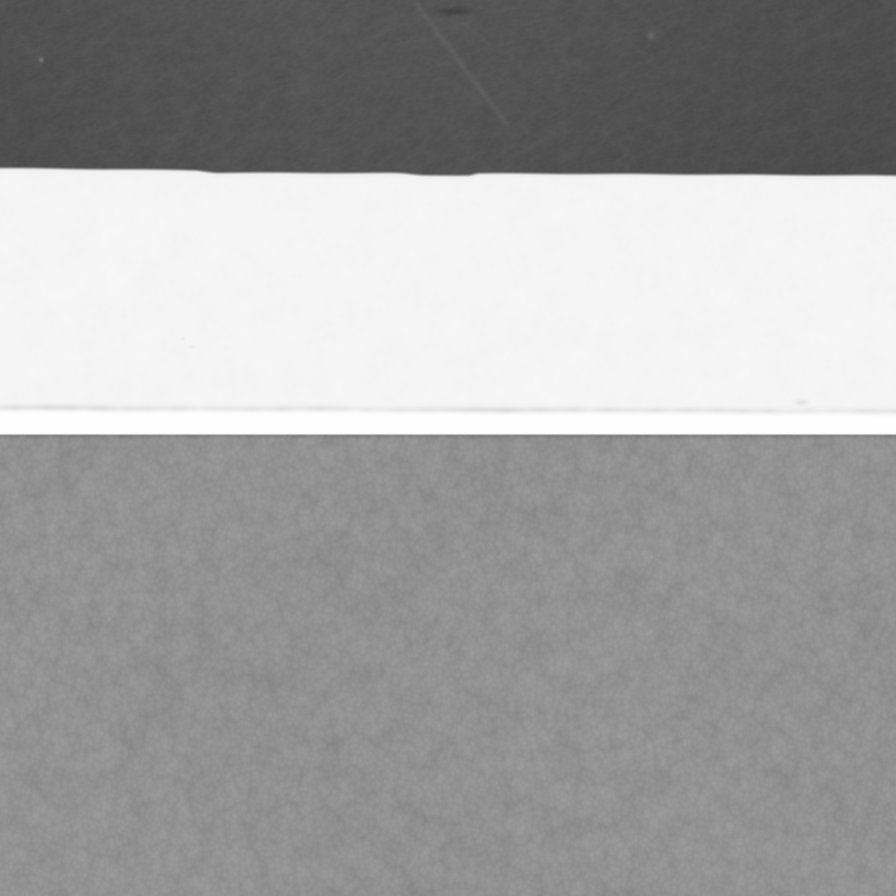
Write a Shadertoy shader that draws this texture.

```glsl
// A pale ledge with a fine groove between a dark scuffed band and a mottled grey wall.

const float WALL_TOP = 0.5150;      // sharp lower edge of the ledge
const float GROOVE_LEFT = 0.5450;   // groove height at x = 0
const float GROOVE_DROP = 0.0040;   // fall of the groove across the canvas
const float GROOVE_WIDTH = 0.0036;
const float EDGE_SOFT = 0.0016;

const float WALL_GREY = 0.570;
const float LEDGE_GREY = 0.960;
const float LIP_GREY = 0.996;
const float DARK_GREY = 0.318;
const float WALL_GRAIN = 0.105;
const float DARK_GRAIN = 0.075;
const float CELL_MEAN = 0.43;       // average nearest-point distance

vec2 hash2(vec2 p) {
    p = vec2(dot(p, vec2(127.1, 311.7)), dot(p, vec2(269.5, 183.3)));
    return fract(sin(p) * 43758.5);
}

// Distance to the nearest scattered point, centred on zero.
float cellular(vec2 p) {
    vec2 cell = floor(p), local = fract(p);
    float nearest = 8.0;
    for (int y = -1; y <= 1; y++) {
        for (int x = -1; x <= 1; x++) {
            vec2 offset = vec2(x, y);
            vec2 delta = offset + hash2(cell + offset) - local;
            nearest = min(nearest, dot(delta, delta));
        }
    }
    return sqrt(nearest) - CELL_MEAN;
}

// Layered cells, from broad clouds to fine grain.
float mottling(vec2 p) {
    float sum = 0.0, weight = 0.27;
    for (int i = 0; i < 4; i++) {
        sum += weight * cellular(p);
        p = mat2(0.8, 0.6, -0.6, 0.8) * p * 1.9 + 7.3;
        weight *= 1.05;
    }
    return sum;
}

float segmentDistance(vec2 p, vec2 a, vec2 b) {
    vec2 ap = p - a, ab = b - a;
    return length(ap - ab * clamp(dot(ap, ab) / dot(ab, ab), 0.0, 1.0));
}

float spot(vec2 p, vec2 centre, vec2 radius) {
    vec2 d = (p - centre) / radius;
    return exp(-dot(d, d));
}

// Upper ledge edge: slight tilts with a chip at the left and a notch mid-way.
float ledgeTop(float x) {
    float leftPart = 0.8125 - 0.011 * x;
    float rightPart = 0.8075 - 0.0035 * x * x;
    float h = mix(leftPart, rightPart, smoothstep(0.215, 0.245, x));
    float notch = smoothstep(0.44, 0.475, x) * (1.0 - smoothstep(0.522, 0.535, x));
    return h - 0.0022 * notch + 0.0003 * sin(47.0 * x);
}

float wallShade(vec2 uv) {
    float grey = WALL_GREY - WALL_GRAIN * mottling(uv * vec2(27.0, 24.0));
    grey += 0.004 * sin(uv.x * 9.0 + 2.0 * sin(uv.y * 7.0));
    float rim = (uv.y - WALL_TOP) / 0.0035;
    return grey - 0.085 * exp(-rim * rim);
}

float darkShade(vec2 uv) {
    // Stretch the grain along the direction of the scuffs.
    vec2 along = mat2(0.92, -0.39, 0.39, 0.92) * uv;
    float grey = DARK_GREY + 0.6 * DARK_GRAIN * mottling(along * vec2(20.0, 46.0));
    grey += DARK_GRAIN * 0.5 * mottling(uv * 26.0);
    grey += 0.014 * cos(5.0 * (uv.x - 0.4)) + 0.06 * (uv.y - 0.9);
    float scratch = segmentDistance(uv, vec2(0.465, 0.995), vec2(0.565, 0.862));
    grey += 0.035 * exp(-scratch * scratch / 0.000012);
    grey += 0.14 * spot(uv, vec2(0.046, 0.933), vec2(0.003));
    grey += 0.10 * spot(uv, vec2(0.727, 0.960), vec2(0.004));
    return grey - 0.07 * spot(uv, vec2(0.508, 0.987), vec2(0.022, 0.004));
}

float ledgeShade(vec2 uv, float top) {
    float wobble = 0.0005 * sin(uv.x * 31.0) * sin(uv.x * 13.0);
    float grooveY = GROOVE_LEFT - GROOVE_DROP * uv.x + wobble;
    float body = LEDGE_GREY + 0.014 * mottling(uv * 16.0);
    body -= 0.05 * exp(min(uv.y - top, 0.0) / 0.003);
    body -= 0.05 * spot(uv, vec2(0.204, 0.622), vec2(0.002));
    body -= 0.04 * spot(uv, vec2(0.213, 0.613), vec2(0.003, 0.002));
    body -= 0.07 * spot(uv, vec2(0.895, 0.551), vec2(0.007, 0.003));
    float grey = mix(LIP_GREY, body, smoothstep(-0.007, 0.001, uv.y - grooveY));
    float line = (uv.y - grooveY) / GROOVE_WIDTH;
    float depth = 0.060 + 0.020 * sin(uv.x * 19.0) * sin(uv.x * 7.0 + 1.0);
    depth += 0.05 * cellular(vec2(uv.x * 34.0, 0.5));
    return grey - depth * exp(-line * line);
}

void mainImage(out vec4 fragColor, in vec2 fragCoord) {
    vec2 uv = fragCoord / iResolution.xy;
    float soft = max(EDGE_SOFT, 0.75 / iResolution.y);
    float top = ledgeTop(uv.x);
    float aboveWall = smoothstep(-soft, soft, uv.y - WALL_TOP);
    float aboveLedge = smoothstep(-1.5 * soft, 1.5 * soft, uv.y - top);

    float grey = mix(wallShade(uv), ledgeShade(uv, top), aboveWall);
    grey = mix(grey, darkShade(uv), aboveLedge);
    fragColor = vec4(vec3(clamp(grey, 0.0, 1.0)), 1.0);
}
```
